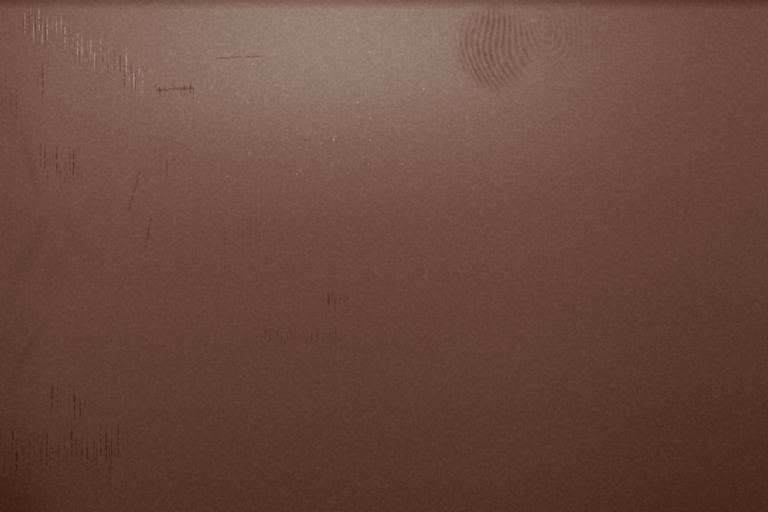
Write a Shadertoy shader that draws this texture.

```glsl
// A smudged, scratched brown metal sheet under a soft light from above.

const vec3 DEEP_BROWN = vec3(0.32, 0.20, 0.15);
const vec3 MID_BROWN = vec3(0.42, 0.29, 0.24);
const vec3 PALE_SHEEN = vec3(0.60, 0.51, 0.47);

// Groups of fine vertical scratches: centre, half size.
const vec4 SCRATCHES[10] = vec4[10](
    vec4(0.115, 0.678, 0.040, 0.040), vec4(0.342, 0.825, 0.036, 0.014),
    vec4(0.322, 0.700, 0.022, 0.060), vec4(0.470, 0.540, 0.040, 0.050),
    vec4(0.660, 0.414, 0.024, 0.014), vec4(0.130, 0.222, 0.036, 0.040),
    vec4(0.120, 0.120, 0.110, 0.045), vec4(0.580, 0.345, 0.080, 0.014),
    vec4(0.015, 0.800, 0.020, 0.050), vec4(0.080, 0.860, 0.015, 0.040));
const float DEPTHS[10] = float[10](1.0, 0.8, 0.4, 0.3, 0.9, 0.8, 0.6, 0.35, 0.5, 0.6);

vec2 hash2(vec2 p) {
    p = vec2(dot(p, vec2(127.1, 311.7)), dot(p, vec2(269.5, 183.3)));
    return fract(sin(p) * 43758.55);
}

// Distance to the nearest jittered cell point.
float cellular(vec2 p) {
    vec2 cell = floor(p), f = fract(p);
    float nearest = 2.0;
    for (int y = -1; y <= 1; y++)
    for (int x = -1; x <= 1; x++) {
        vec2 o = vec2(x, y);
        nearest = min(nearest, length(o + hash2(cell + o) - f));
    }
    return nearest;
}

// Soft elliptical spot, 1 at its centre.
float spot(vec2 p, vec2 centre, vec2 radius) {
    vec2 q = (p - centre) / radius;
    return exp(-dot(q, q));
}

float segment(vec2 p, vec2 a, vec2 b, float width) {
    vec2 ab = b - a;
    float h = clamp(dot(p - a, ab) / dot(ab, ab), 0.0, 1.0);
    return 1.0 - smoothstep(width * 0.2, width, length(p - a - ab * h));
}

// Parallel vertical ticks of random place, length and strength.
float ticks(vec2 q, vec2 halfSize, float pitch, float seed) {
    float column = floor(q.x / pitch);
    vec2 rnd = hash2(vec2(column, seed));
    float x = (fract(q.x / pitch) - 0.3 - 0.4 * rnd.x) * pitch;
    float y = abs(q.y - halfSize.y * (rnd.x - 0.5));
    float reach = halfSize.y * (0.2 + 0.8 * rnd.y);
    float line = 1.0 - smoothstep(0.0003, 0.0027, abs(x));
    float span = 1.0 - smoothstep(reach * 0.3, reach + 0.004, y);
    return line * span * step(abs((column + 0.5) * pitch), halfSize.x) * (0.3 + 0.7 * rnd.y);
}

// Sparse round dust grains of varied strength.
float dust(vec2 p, float density, float chance) {
    vec2 g = p * density;
    vec2 rnd = hash2(floor(g));
    float d = length(fract(g) - 0.25 - 0.5 * rnd);
    float pick = fract(rnd.x * 17.3 + rnd.y);
    return (1.0 - smoothstep(0.04, 0.17, d)) * step(pick, chance) * (0.35 + 0.65 * rnd.y);
}

// Curved ridges left by a fingertip.
float ridges(vec2 q, float pitch) {
    q.x += 0.007 * sin(q.y * 38.0 + q.x * 21.0);
    float r = length(q * vec2(1.0, 0.7));
    return 0.5 + 0.5 * sin(6.2832 * r / pitch);
}

// Broad light: vertical falloff, sheen near the top, darker borders.
float lighting(vec2 p, float width) {
    float tone = 0.321 + 0.142 * sin(1.5 * p.y);
    tone += 0.135 * spot(p, vec2(0.66, 0.93), vec2(0.52, 0.25));
    tone -= 0.042 * smoothstep(0.62, 1.0, p.x / width);
    tone -= 0.025 * (1.0 - smoothstep(0.0, 0.12, p.x));
    tone -= 0.045 * spot(p, vec2(0.0), vec2(0.12, 0.1));
    return tone - 0.09 * smoothstep(0.978, 1.003, p.y);
}

vec3 sheetColor(float tone) {
    vec3 dark = mix(DEEP_BROWN, MID_BROWN, (tone - 0.32) / 0.10);
    float t = (tone - 0.42) / 0.18;
    vec3 light = mix(MID_BROWN, PALE_SHEEN, t) - vec3(0.0, 0.05, 0.06) * t * (1.0 - t);
    return clamp(tone < 0.42 ? dark : light, 0.0, 1.0);
}

void mainImage(out vec4 fragColor, in vec2 fragCoord) {
    vec2 p = fragCoord / iResolution.y;
    float tone = lighting(p, iResolution.x / iResolution.y);

    // Fine grain at two sizes, soft mottling and faint bands
    tone += 0.036 * (cellular(p * 150.0) - 0.5) + 0.020 * (cellular(p * 85.0 + 5.0) - 0.5);
    tone += 0.008 * (cellular(p * vec2(60.0, 22.0)) - 0.5);
    tone += 0.002 * sin(p.y * 31.0 + 1.5 * sin(p.x * 4.0));

    // Scratches, broken up by wear
    float broken = smoothstep(0.1, 0.5, cellular(p * vec2(70.0, 95.0) + 2.0));
    for (int i = 0; i < 10; i++) {
        vec4 s = SCRATCHES[i];
        float mark = ticks(p - s.xy, s.zw, 0.0115, float(i));
        mark += 0.5 * ticks(p - s.xy, s.zw * 1.2, 0.0083, float(i) + 40.0);
        tone -= 0.105 * DEPTHS[i] * mark * broken;
    }
    vec2 slanted = p - vec2(0.165, 0.91) + vec2(0.0, 0.5 * (p.x - 0.165));
    tone += 0.12 * broken * ticks(slanted, vec2(0.12, 0.036), 0.0085, 21.0);
    tone -= 0.08 * broken * ticks(slanted + vec2(0.003, 0.008), vec2(0.12, 0.035), 0.011, 22.0);
    float cuts = 0.06 * segment(p, vec2(0.273, 0.664), vec2(0.252, 0.590), 0.003);
    cuts += 0.06 * segment(p, vec2(0.295, 0.575), vec2(0.283, 0.510), 0.003);
    cuts += 0.06 * segment(p, vec2(0.425, 0.886), vec2(0.505, 0.890), 0.003);
    cuts += 0.06 * segment(p, vec2(0.308, 0.824), vec2(0.378, 0.828), 0.004);
    tone -= cuts * broken;

    // Wiped smear and creases along the left border
    float wipe = sin(p.y * 75.0 + 3.0 * sin(p.x * 42.0) + 2.0 * sin(p.y * 19.0));
    tone -= (0.018 + 0.012 * wipe) * spot(p, vec2(0.09, 0.51), vec2(0.065, 0.075));
    float low = clamp((p.y - 0.2) / 0.18, 0.0, 1.0);
    float high = clamp((p.y - 0.6) / 0.16, 0.0, 1.0);
    float lowCrease = spot(p, vec2(0.02 + 0.08 * low * low, 0.31), vec2(0.007, 0.06));
    float highCrease = spot(p, vec2(0.10 - 0.06 * sqrt(high), 0.67), vec2(0.009, 0.06));
    tone -= 0.025 * (lowCrease + highCrease);

    // Fingerprint: a firm left part and a faint trailing part
    vec2 q = p - vec2(0.965, 0.905);
    float firm = 1.0 - smoothstep(0.65, 1.05, length(q / vec2(0.085, 0.092)));
    float faint = spot(p, vec2(1.09, 0.93), vec2(0.09, 0.055));
    float print = ridges(q - vec2(0.10, 0.045), 0.0105);
    float wear = 0.5 + 0.7 * cellular(p * 45.0);
    float fade = 1.0 - 0.6 * smoothstep(-0.02, 0.09, q.x);
    tone -= wear * (firm * fade * (0.022 + 0.065 * print) + faint * (0.008 + 0.03 * print));

    // Pale dust near the sheen, a few dark pits everywhere
    float dusty = spot(p, vec2(0.66, 0.74), vec2(0.40, 0.18));
    tone += 0.09 * dusty * dust(p, 42.0, 0.12) + 0.06 * dusty * dust(p + 3.7, 65.0, 0.16);
    tone -= 0.035 * dust(p + 8.1, 42.0, 0.02);

    fragColor = vec4(sheetColor(tone), 1.0);
}
```
